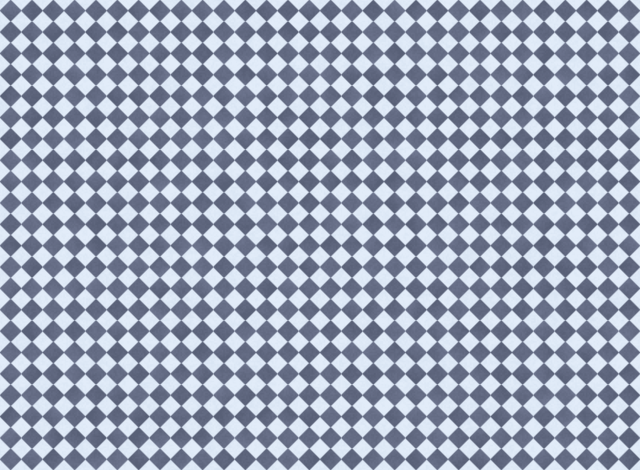
Give the GLSL for this pattern, as a Shadertoy shader.

```glsl
// Diagonal checkerboard of pale and slate diamonds with soft edges and worn, grainy shading.

const vec2 REPEATS = vec2(30.0, 22.0);
const vec3 PALE = vec3(0.885, 0.925, 0.975);
const vec3 PALE_WORN = vec3(0.835, 0.885, 0.945);
const vec3 SLATE_DEEP = vec3(0.345, 0.375, 0.465);
const vec3 SLATE_FADED = vec3(0.435, 0.465, 0.565);
const float TAU = 6.2831853;

// Integer hash giving 0..1; the cell wraps at the given period.
float hash(vec2 cell, vec2 period, uint seed) {
    uvec2 c = uvec2(mod(cell, period));
    uint h = c.x * 1597334677u ^ c.y * 3812015801u ^ seed * 2798796415u;
    h = (h ^ (h >> 16)) * 2246822519u;
    h = (h ^ (h >> 13)) * 3266489917u;
    return float((h ^ (h >> 16)) >> 8) / 16777216.0;
}

// Value noise that tiles at the given period.
float wrapNoise(vec2 p, vec2 period, uint seed) {
    vec2 i = floor(p);
    vec2 f = fract(p);
    f = f * f * (3.0 - 2.0 * f);
    float low = mix(hash(i, period, seed), hash(i + vec2(1, 0), period, seed), f.x);
    float high = mix(hash(i + vec2(0, 1), period, seed), hash(i + vec2(1, 1), period, seed), f.x);
    return mix(low, high, f.y);
}

// Two scales of cloth-like grain, centred on zero.
float grain(vec2 p, vec2 repeats) {
    float fine = wrapNoise(p * 14.0, repeats * 14.0, 1u);
    float coarse = wrapNoise(p * 5.0, repeats * 5.0, 2u);
    return 0.6 * fine + 0.4 * coarse - 0.5;
}

// Coverage of a diamond of the given radius centred on each lattice point.
float diamond(vec2 p, float radius, float softness) {
    vec2 q = abs(fract(p + 0.5) - 0.5);
    return 1.0 - smoothstep(-softness, softness, q.x + q.y - radius);
}

// Slate tile: each one fades along its own random direction.
vec3 slateTile(vec2 p, vec2 repeats, float wear) {
    vec2 cell = floor(p);
    float angle = TAU * hash(cell, repeats, 3u);
    float slope = 0.9 * hash(cell, repeats, 4u);
    float level = mix(0.15, 0.65, hash(cell, repeats, 5u));
    float fade = level + slope * dot(fract(p) - 0.5, vec2(cos(angle), sin(angle)));
    return mix(SLATE_DEEP, SLATE_FADED, clamp(fade + 0.5 * wear, 0.0, 1.0));
}

// Pale tile: nearly even, with faint mottling.
vec3 paleTile(vec2 p, vec2 repeats, float wear) {
    float level = 0.35 * hash(floor(p + 0.5), repeats, 6u);
    return mix(PALE, PALE_WORN, clamp(level + 0.9 * wear, 0.0, 1.0));
}

void mainImage(out vec4 fragColor, in vec2 fragCoord) {
    vec2 p = fragCoord / iResolution.xy * REPEATS;
    float pixel = REPEATS.y / iResolution.y;
    float softness = max(0.065, pixel);
    float wear = grain(p, REPEATS);

    // Pale diamonds sit on lattice points, slate ones fill the gaps.
    float pale = diamond(p, 0.483, softness);
    vec3 color = mix(slateTile(p, REPEATS, wear), paleTile(p, REPEATS, wear), pale);
    fragColor = vec4(color, 1.0);
}
```
